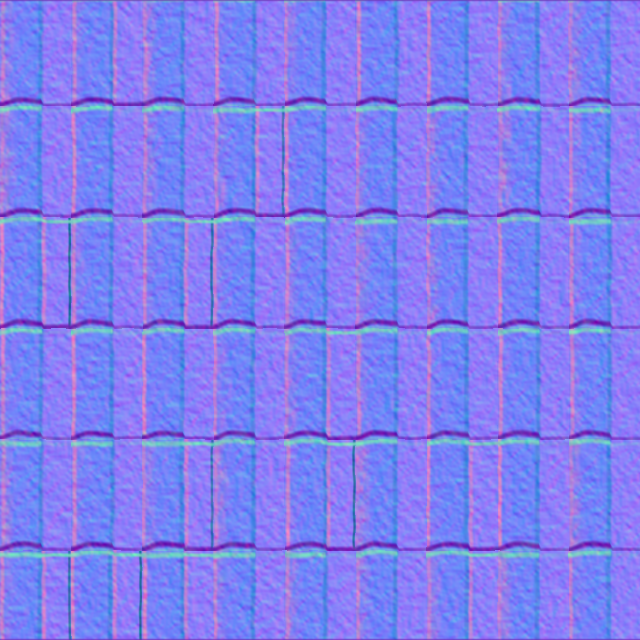
Reproduce this texture map procedurally as a WebGL 2 fragment shader.

```glsl
#version 300 es
precision highp float;
// Normal map of weathered roof tiles: raised barrels and flat pans in overlapping rows.

uniform vec2 u_resolution;
out vec4 fragColor;

const float COLUMNS = 9.0;
const float ROW_HEIGHT = 0.1737;
const float FIRST_ROW = 0.1393;
const float BARREL_WIDTH = 0.585;   // share of a column

const vec3 PAN = vec3(0.555, 0.495, 0.98);
const vec3 BARREL_LEFT = vec3(0.475, 0.49, 0.985);
const vec3 BARREL_RIGHT = vec3(0.425, 0.53, 0.975);
const vec3 PINK = vec3(0.88, 0.51, 0.76);
const vec3 TEAL = vec3(0.22, 0.50, 0.84);
const vec3 DARK_TEAL = vec3(0.12, 0.42, 0.62);
const vec3 PURPLE = vec3(0.42, 0.12, 0.68);
const vec3 GREEN = vec3(0.46, 0.86, 0.74);

float hash(vec2 p) {
  vec3 q = fract(vec3(p.xyx) * 0.1031);
  q += dot(q, q.yzx + 33.33);
  return fract((q.x + q.y) * q.z);
}

float valueNoise(vec2 p) {
  vec2 cell = floor(p);
  vec2 f = fract(p);
  f = f * f * (3.0 - 2.0 * f);
  float low = mix(hash(cell), hash(cell + vec2(1, 0)), f.x);
  float high = mix(hash(cell + vec2(0, 1)), hash(cell + vec2(1, 1)), f.x);
  return mix(low, high, f.y);
}

// Slope of a rough surface across half a noise cell.
vec2 noiseSlope(vec2 p) {
  const float STEP = 0.25;
  float dx = valueNoise(p + vec2(STEP, 0)) - valueNoise(p - vec2(STEP, 0));
  float dy = valueNoise(p + vec2(0, STEP)) - valueNoise(p - vec2(0, STEP));
  return vec2(dx, dy);
}

// Soft line of given half width around zero distance.
float band(float distance, float halfWidth) {
  return 1.0 - smoothstep(0.1 * halfWidth, 1.9 * halfWidth, abs(distance));
}

// Lip outline of a barrel: climbs from the left, sags slightly to the right.
float lipArc(float t) {
  return smoothstep(-0.05, 0.45, t) * (1.0 - 0.35 * smoothstep(0.55, 1.0, t))
       * (1.0 - smoothstep(0.97, 1.06, t));
}

vec3 tileColor(vec2 uv) {
  float rowPosition = (uv.y - FIRST_ROW) / ROW_HEIGHT;
  float columnPosition = uv.x * COLUMNS;
  vec2 tile = vec2(floor(columnPosition), floor(rowPosition) + 2.0);
  float u = fract(columnPosition);
  float aboveBottom = fract(rowPosition) * ROW_HEIGHT;
  float belowTop = ROW_HEIGHT - aboveBottom;

  // Per tile variation
  float edgeWear = hash(tile + 11.3);
  float shift = 0.03 * (hash(tile + 27.1) - 0.5);
  float loosePan = step(0.70, hash(tile + 5.7));
  float openJoint = loosePan * step(0.5, hash(tile + 63.4));
  float arched = step(0.4, hash(tile + 41.9));
  float patchy = valueNoise(uv * vec2(170.0, 85.0));

  // Barrel and pan faces
  float t = u / BARREL_WIDTH;
  float barrel = 1.0 - smoothstep(0.97, 1.03, t);
  vec3 color = mix(PAN, mix(BARREL_LEFT, BARREL_RIGHT, t), barrel);

  // Lit left sides and shaded right sides
  float wash = band(u - 0.09, 0.075) * (1.0 - edgeWear);
  color = mix(color, PINK, 0.6 * wash * patchy);
  color = mix(color, PINK, band(u - 0.035 - shift, 0.027) * (0.3 + 0.5 * edgeWear + 0.2 * patchy));
  color = mix(color, TEAL, band(u - 0.565 - shift, 0.03) * (0.4 + 0.4 * patchy));
  color = mix(color, PINK, loosePan * band(u - 0.62, 0.026) * (0.4 + 0.4 * patchy));
  color = mix(color, DARK_TEAL, openJoint * band(u - 0.98, 0.017) * (0.5 + 0.5 * edgeWear));

  // Bright upper rim, with a pale fill under each arch
  float arc = lipArc(t);
  float rimDistance = belowTop - 0.0065 + 0.0045 * arc * arched;
  float rimStrength = mix(mix(0.2, 0.85, loosePan), 0.72 + 0.2 * patchy, barrel);
  float rimWidth = mix(0.0026, 0.0038, barrel);
  color = mix(color, GREEN, band(rimDistance, rimWidth) * rimStrength);
  float underArch = barrel * arc * (1.0 - smoothstep(0.001, 0.006, aboveBottom));
  color = mix(color, GREEN, 0.4 * underArch);

  // Dark overlapping lip
  float lipDistance = aboveBottom - 0.002 - 0.0085 * arc;
  float lipStrength = mix(mix(0.55, 0.9, loosePan), 0.95, barrel);
  float lipWidth = mix(0.0027, 0.0038, max(barrel, loosePan));
  return mix(color, PURPLE, band(lipDistance, lipWidth) * lipStrength);
}

void main() {
  vec2 uv = gl_FragCoord.xy / u_resolution;
  vec2 wobble = vec2(valueNoise(uv * 45.0), valueNoise(uv * 45.0 + 71.0)) - 0.5;
  vec3 color = tileColor(clamp(uv + 0.002 * wobble, 0.0, 0.9999));

  // Grainy clay surface
  vec2 grain = 0.17 * noiseSlope(uv * 110.0) + 0.14 * noiseSlope(uv * 190.0 + 19.0)
             + 0.05 * noiseSlope(uv * 45.0 + 53.0);
  color.rg += grain;
  color.b -= 1.5 * dot(grain, grain);

  // Thin seam along the top and bottom borders
  float seam = 1.0 - smoothstep(0.001, 0.003, min(uv.y, 1.0 - uv.y));
  color = mix(color, PURPLE, 0.55 * seam);

  fragColor = vec4(clamp(color, 0.0, 1.0), 1.0);
}
```
